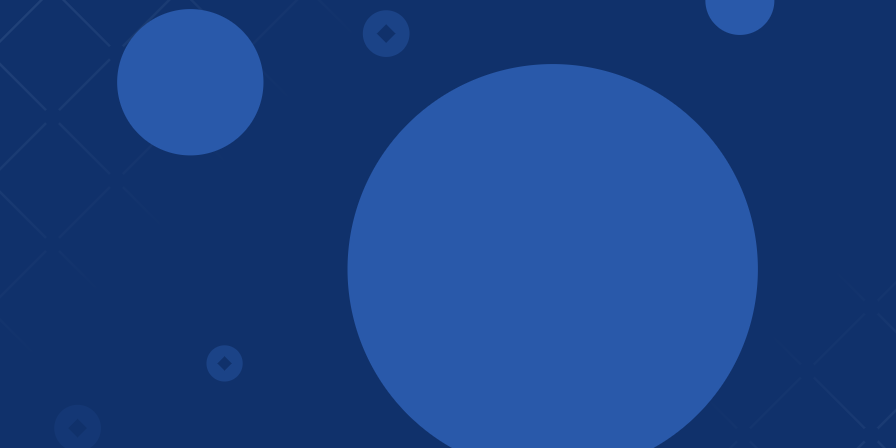
Give the GLSL for this background, as a Shadertoy shader.

```glsl
const vec3 NAVY = vec3(0.063, 0.192, 0.418);
const vec3 BLUE = vec3(0.161, 0.349, 0.667);
const vec3 LINE_TINT = vec3(0.30, 0.42, 0.62);

// Discs: centre x, centre y, radius (canvas height = 1)
const vec3 BIG_DISC = vec3(1.2337, 0.3990, 0.4580);
const vec3 LEFT_DISC = vec3(0.4248, 0.8164, 0.1633);
const vec3 TOP_DISC = vec3(1.6515, 0.9990, 0.0770);

// Coins: centre x, centre y, radius, opacity
const vec4 TOP_COIN = vec4(0.8620, 0.9250, 0.0521, 0.45);
const vec4 MID_COIN = vec4(0.5013, 0.1888, 0.0404, 0.45);
const vec4 LOW_COIN = vec4(0.1732, 0.0443, 0.0521, 0.16);
const float DIAMOND_SCALE = 0.40;

// Lattices: a crossing point, then the corner they fade from
const vec2 LEFT_NODE = vec2(0.1172, 0.7396);
const vec2 RIGHT_NODE = vec2(1.8021, 0.1719);
const vec2 LEFT_CORNER = vec2(0.0, 1.0);
const vec2 RIGHT_CORNER = vec2(2.0, 0.0);
const float LEFT_REACH = 0.88;
const float RIGHT_REACH = 0.54;
const float LEFT_STRENGTH = 0.30;
const float RIGHT_STRENGTH = 0.20;
const float LATTICE_PITCH = 0.2852;
const float NODE_GAP = 0.029;
const float LINE_HALF_WIDTH = 0.0027;

float coverage(float dist, float pixel) {
    return clamp(0.5 - dist / pixel, 0.0, 1.0);
}

float disc(vec2 p, vec3 shape, float pixel) {
    return coverage(length(p - shape.xy) - shape.z, pixel);
}

// Disc with a diamond hole
float coin(vec2 p, vec4 shape, float pixel) {
    vec2 q = abs(p - shape.xy);
    float hole = (q.x + q.y - DIAMOND_SCALE * shape.z) * 0.7071;
    return shape.w * disc(p, shape.xyz, pixel) * (1.0 - coverage(hole, pixel));
}

// Diagonal lines that break around each crossing
float lattice(vec2 p, vec2 node, float pixel) {
    vec2 q = p - node;
    vec2 diagonal = vec2(q.x + q.y, q.x - q.y);
    vec2 d = abs(diagonal - LATTICE_PITCH * floor(diagonal / LATTICE_PITCH + 0.5)) * 0.7071;
    float gap = NODE_GAP * 0.7071;
    float rising = coverage(max(d.y - LINE_HALF_WIDTH, gap - d.x), pixel);
    float falling = coverage(max(d.x - LINE_HALF_WIDTH, gap - d.y), pixel);
    return max(rising, falling);
}

float cornerFade(vec2 p, vec2 corner, float reach) {
    vec2 q = abs(p - corner);
    return clamp(1.0 - (q.x + q.y) / reach, 0.0, 1.0);
}

void mainImage(out vec4 fragColor, in vec2 fragCoord) {
    float pixel = 1.0 / iResolution.y;
    vec2 p = fragCoord * pixel;
    vec3 color = NAVY;

    // Fading corner lattices
    float lines = LEFT_STRENGTH * lattice(p, LEFT_NODE, pixel)
                * cornerFade(p, LEFT_CORNER, LEFT_REACH);
    lines += RIGHT_STRENGTH * lattice(p, RIGHT_NODE, pixel)
           * cornerFade(p, RIGHT_CORNER, RIGHT_REACH);
    color = mix(color, LINE_TINT, lines);

    // Translucent coins
    float coins = coin(p, TOP_COIN, pixel) + coin(p, MID_COIN, pixel)
                + coin(p, LOW_COIN, pixel);
    color = mix(color, BLUE, coins);

    // Solid discs
    float discs = max(disc(p, BIG_DISC, pixel),
                      max(disc(p, LEFT_DISC, pixel), disc(p, TOP_DISC, pixel)));
    color = mix(color, BLUE, discs);

    fragColor = vec4(color, 1.0);
}
```
